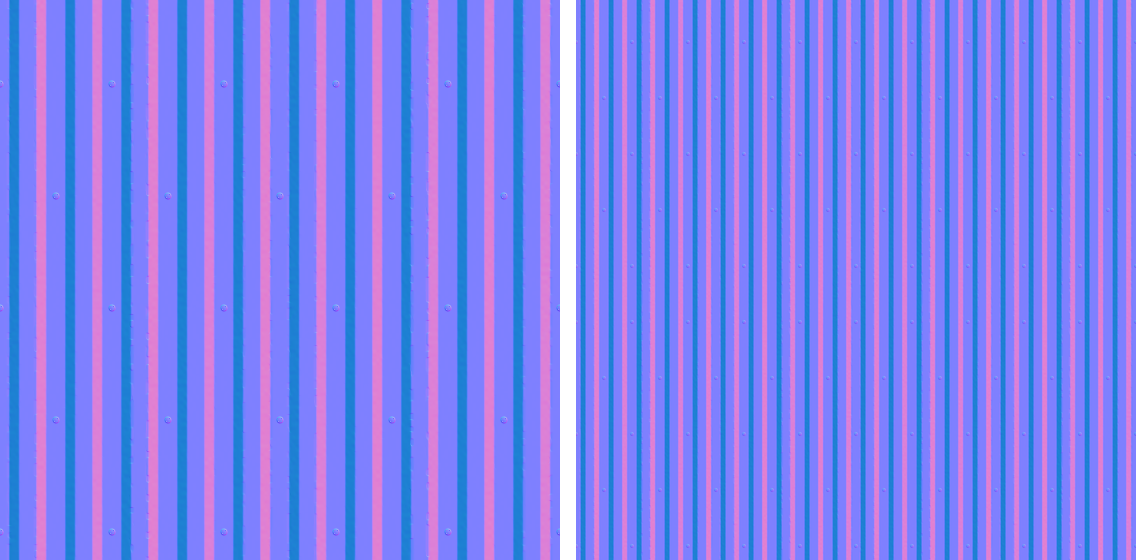
Left, the tile; right, the same tile 2 across and 2 down.
Write a WebGL 2 fragment shader that draws this texture map.

```glsl
#version 300 es
precision highp float;
uniform vec2 u_resolution;
out vec4 fragColor;

const float RIBS = 10.0;

// Wear of each rib's edges: left foot, left crest, right crest, right foot
const vec4 EDGE_WEAR[5] = vec4[5](
    vec4(0.6, 0.1, 0.6, 0.1),
    vec4(0.1, 0.2, 0.0, 0.1),
    vec4(0.0, 1.0, 1.0, 0.1),
    vec4(0.0, 0.1, 0.0, 0.2),
    vec4(0.1, 0.6, 0.0, 0.6));

float hash(vec2 p) {
    vec3 q = fract(p.xyx * 0.1031);
    q += dot(q, q.yzx + 33.33);
    return fract((q.x + q.y) * q.z);
}

// Value noise that wraps after the given number of cells
float wrappedNoise(vec2 uv, vec2 cells) {
    vec2 p = uv * cells;
    vec2 i = floor(p);
    vec2 f = p - i;
    f = f * f * (3.0 - 2.0 * f);
    vec2 a = mod(i, cells);
    vec2 b = mod(i + 1.0, cells);
    return mix(mix(hash(a), hash(vec2(b.x, a.y)), f.x),
               mix(hash(vec2(a.x, b.y)), hash(b), f.x), f.y);
}

// Soft-edged sloping flank around a centre, in rib widths
float flank(float x, float centre) {
    return 1.0 - smoothstep(0.062, 0.106, abs(x - centre));
}

// Domed rivets with a ring groove, staggered from row to row
float rivetHeight(vec2 uv) {
    vec2 cell = uv * 5.0;
    cell.x += 0.5 - 0.5 * mod(floor(cell.y), 2.0);
    float r = length(fract(cell) - vec2(0.5, 0.25)) / 5.0;
    float dome = 1.0 - smoothstep(0.0035, 0.0068, r);
    float groove = 1.0 - smoothstep(0.0, 0.0015, abs(r - 0.003));
    return 0.0012 * dome - 0.0005 * groove;
}

// Small relief: grain on the flanks, chipped edges and rivets
float reliefHeight(vec2 uv) {
    float x = fract(uv.x * RIBS);
    int rib = int(mod(floor(uv.x * RIBS), 5.0));

    float flanks = flank(x, 0.255) + flank(x, 0.735);
    float grain = wrappedNoise(uv, vec2(160.0, 130.0)) * (0.05 + flanks);

    vec4 edgeOffset = (x - vec4(0.165, 0.345, 0.645, 0.825)) / 0.03;
    float wear = dot(EDGE_WEAR[rib], exp(-edgeOffset * edgeOffset));
    float chips = smoothstep(0.42, 0.65, wrappedNoise(uv, vec2(140.0, 90.0)));

    return 0.0003 * grain - 0.0006 * wear * chips + rivetHeight(uv);
}

void main() {
    vec2 uv = gl_FragCoord.xy / u_resolution;
    float x = fract(uv.x * RIBS);

    // Rib flanks, with every other right side a little flatter
    float odd = mod(floor(uv.x * RIBS), 2.0);
    float rightSlope = mix(1.2, 1.08, odd);
    vec2 slope = vec2(rightSlope * flank(x, 0.735) - 1.16 * flank(x, 0.255), 0.0);

    // Relief slope from central differences
    vec2 e = vec2(0.0008, 0.0);
    slope -= vec2(reliefHeight(uv + e.xy) - reliefHeight(uv - e.xy),
                  reliefHeight(uv + e.yx) - reliefHeight(uv - e.yx)) / (2.0 * e.x);

    // Encode the surface normal as colour
    vec3 normal = normalize(vec3(slope, 1.0));
    fragColor = vec4(normal * 0.5 + vec3(0.496, 0.502, 0.5), 1.0);
}
```
